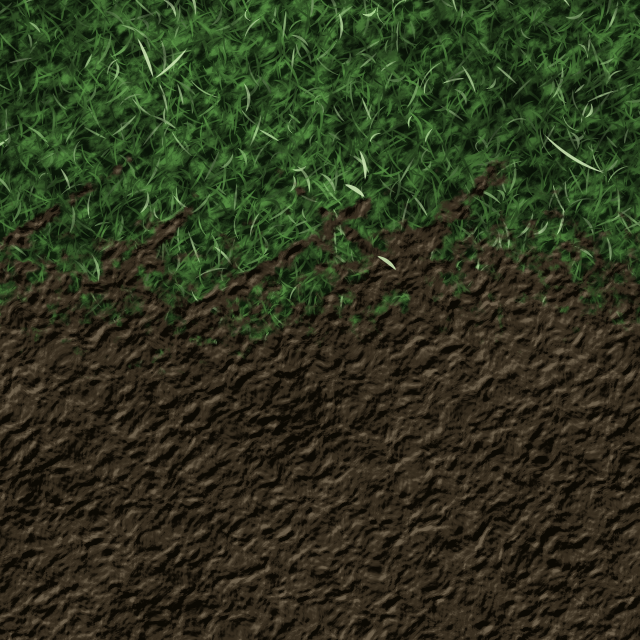
Write a WebGL 1 fragment shader that draws this texture.

```glsl
precision highp float;
// Green grass thinning out diagonally over dark, crumbly soil.
uniform vec2 u_resolution;

const vec3 SOIL_DARK = vec3(0.045, 0.035, 0.012);
const vec3 SOIL_MID = vec3(0.215, 0.178, 0.122);
const vec3 SOIL_LIGHT = vec3(0.42, 0.37, 0.29);
const vec3 GRASS_SHADE = vec3(0.045, 0.095, 0.035);
const vec3 GRASS_LEAF = vec3(0.25, 0.41, 0.19);
const vec3 GRASS_TIP = vec3(0.80, 0.90, 0.70);
const vec2 GRAIN = vec2(58.0, 84.0);           // soil lumps along and across the slope
const vec2 LIGHT_STEP = vec2(-0.0024, 0.0044); // offset used for relief lighting
const float SLOPE = 0.62;                      // angle of soil grain, radians
const float BLADE_CELLS = 26.0;
const float BLADE_WIDTH = 0.0019;
const int BLADE_LAYERS = 9;

float hash(vec2 p) {
  vec3 q = fract(vec3(p.xyx) * 0.1031);
  q += dot(q, q.yzx + 33.33);
  return fract((q.x + q.y) * q.z);
}

float noise(vec2 p) {
  vec2 i = floor(p), f = fract(p);
  f = f * f * (3.0 - 2.0 * f);
  return mix(mix(hash(i), hash(i + vec2(1.0, 0.0)), f.x),
             mix(hash(i + vec2(0.0, 1.0)), hash(i + 1.0), f.x), f.y);
}

float fbm(vec2 p) {
  float sum = 0.0, amp = 0.533;
  for (int i = 0; i < 4; i++) {
    sum += amp * noise(p);
    p = mat2(1.6, 1.2, -1.2, 1.6) * p + 17.3;
    amp *= 0.5;
  }
  return sum;
}

vec2 alongSlope(vec2 p) {
  float c = cos(SLOPE), s = sin(SLOPE);
  return vec2(c * p.x + s * p.y, c * p.y - s * p.x);
}

float blob(vec2 p, vec2 center, float radius) {
  vec2 d = (p - center) / radius;
  return exp(-dot(d, d));
}

float soilHeight(vec2 p) {
  vec2 warp = vec2(noise(p * 35.0), noise(p * 35.0 + 50.0)) * 0.012;
  return fbm(alongSlope(p + warp) * GRAIN + 90.0);
}

vec3 soil(vec2 p) {
  float h = soilHeight(p);
  float relief = h - soilHeight(p + LIGHT_STEP);
  float tone = 0.42 + relief * 1.55 + (h - 0.5) * 0.55;
  tone += (fbm(p * 9.0 + 4.0) - 0.5) * 0.18;
  tone += 0.12 * blob(p, vec2(0.84, 0.44), 0.13) + 0.08 * blob(p, vec2(0.2, 0.13), 0.1);
  tone += 0.08 * blob(p, vec2(0.04, 0.41), 0.07);
  tone -= 0.14 * blob(p, vec2(0.45, 0.36), 0.08) + 0.14 * blob(p, vec2(0.06, 0.23), 0.09);
  tone -= 0.14 * blob(p, vec2(0.25, 0.08), 0.07) + 0.08 * blob(p, vec2(0.87, 0.27), 0.1);
  vec3 c = mix(SOIL_DARK, SOIL_MID, smoothstep(0.08, 0.5, tone));
  return mix(c, SOIL_LIGHT, smoothstep(0.48, 1.05, tone));
}

// Soft bare streak between two points
float streak(vec2 p, vec2 a, vec2 b, float width) {
  vec2 d = b - a;
  float t = clamp(dot(p - a, d) / dot(d, d), 0.0, 1.0);
  return 1.0 - smoothstep(0.0, width, length(p - a - d * t));
}

// Share of grass over soil
float grassCover(vec2 p) {
  float edge = 0.565 - 0.035 * blob(vec2(p.x, 0.0), vec2(0.40, 0.0), 0.14)
             + 0.02 * smoothstep(0.50, 0.62, p.x) - 0.02 * smoothstep(0.85, 1.0, p.x);
  float bare = streak(p, vec2(-0.02, 0.60), vec2(0.25, 0.78), 0.018);
  bare = max(bare, streak(p, vec2(0.20, 0.58), vec2(0.31, 0.69), 0.020));
  bare = max(bare, streak(p, vec2(0.30, 0.51), vec2(0.57, 0.68), 0.022));
  bare = max(bare, streak(p, vec2(0.40, 0.77), vec2(0.61, 0.58), 0.018));
  bare = max(bare, streak(p, vec2(0.57, 0.54), vec2(0.79, 0.75), 0.032));
  float tuft = 0.6 * blob(p, vec2(0.14, 0.46), 0.07) + blob(p, vec2(0.31, 0.57), 0.035)
             + blob(p, vec2(0.43, 0.52), 0.05) + 0.6 * blob(p, vec2(0.94, 0.54), 0.06);
  float clumps = fbm(alongSlope(p) * vec2(9.0, 20.0) + 7.0) - 0.5;
  float specks = fbm(p * 60.0) - 0.5;
  float field = p.y - edge + 0.10 * clumps + 0.32 * specks - 0.14 * bare + 0.05 * tuft;
  return smoothstep(-0.045, 0.065, field);
}

// Tapered, bent blade around its middle
float blade(vec2 q, float angle, float halfLength, float bend, float width) {
  vec2 d = vec2(cos(angle), sin(angle));
  float a = dot(q, d) / halfLength;
  float b = dot(q, vec2(-d.y, d.x)) - bend * (a * a - 0.4);
  float w = width * max(1.0 - a * a, 0.0), soft = 0.0011;
  return (1.0 - smoothstep(w - soft, w + soft, abs(b))) * smoothstep(1.0, 0.75, abs(a));
}

vec3 grass(vec2 p) {
  float patchTone = 0.86 + 0.34 * fbm(p * 9.0 + 31.0) + 0.14 * blob(p, vec2(0.45, 0.83), 0.2)
                  - 0.14 * blob(p, vec2(0.58, 0.94), 0.09) - 0.10 * blob(p, vec2(0.88, 0.85), 0.16);
  float fine = fbm(alongSlope(p) * vec2(65.0, 105.0) + 12.0);
  vec3 c = mix(GRASS_SHADE, GRASS_LEAF, smoothstep(0.3, 0.8, fine)) * patchTone;
  for (int layer = 0; layer < BLADE_LAYERS; layer++) {
    float depth = float(layer) / float(BLADE_LAYERS - 1);
    vec2 g = p * BLADE_CELLS + float(layer) * vec2(7.37, 3.71);
    for (int k = 0; k < 9; k++) {
      vec2 cell = floor(g) + vec2(mod(float(k), 3.0), floor(float(k) / 3.0)) - 1.0;
      vec2 id = cell + float(layer) * 41.0;
      float r = hash(id), s = hash(id + 113.0), t = hash(id + 271.0);
      vec2 q = (g - cell - vec2(s, t)) / BLADE_CELLS;
      float cover = blade(q, 0.2 + 2.5 * r, mix(0.010, 0.031, t), (s - 0.5) * 0.016,
                          BLADE_WIDTH * (0.55 + 0.7 * s));
      float shine = smoothstep(0.66, 1.0, hash(id + 57.0)) * depth;
      float lit = 0.15 + 0.30 * depth + 0.75 * hash(id + 389.0);
      vec3 tint = mix(GRASS_SHADE, GRASS_LEAF, lit) * patchTone;
      c = mix(c, mix(tint, GRASS_TIP, shine * 0.75), cover * 0.85);
    }
  }
  // Dark gaps between tufts
  return c * mix(0.72, 1.18, smoothstep(0.25, 0.65, fbm(p * 48.0 + 63.0)));
}

void main() {
  vec2 p = gl_FragCoord.xy / u_resolution;
  vec3 color = mix(soil(p), grass(p), grassCover(p));
  // Long pale blades catching the light
  float glint = blade(p - vec2(0.228, 0.91), 1.95, 0.036, 0.002, 0.0026);
  glint = max(glint, blade(p - vec2(0.268, 0.90), 0.75, 0.037, 0.003, 0.0022));
  glint = max(glint, blade(p - vec2(0.895, 0.757), 2.57, 0.060, -0.008, 0.0024));
  glint = max(glint, blade(p - vec2(0.555, 0.703), 2.57, 0.020, 0.003, 0.0034));
  glint = max(glint, blade(p - vec2(0.568, 0.742), 1.75, 0.025, 0.004, 0.0026));
  glint = max(glint, blade(p - vec2(0.605, 0.59), 2.5, 0.020, 0.003, 0.003));
  gl_FragColor = vec4(mix(color, GRASS_TIP, glint * 0.9), 1.0);
}
```
